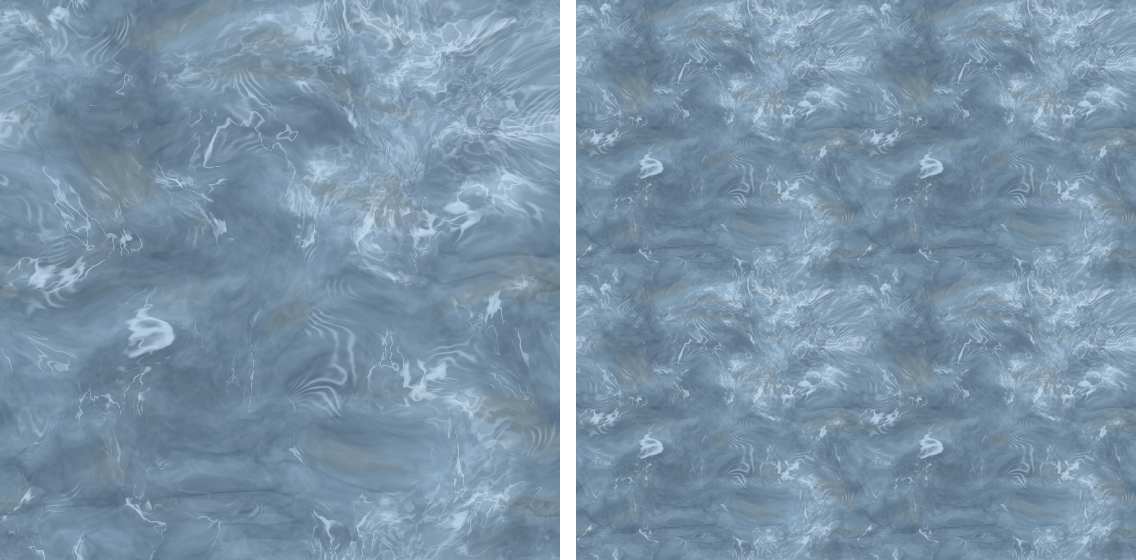
Left, the tile; right, the same tile 2 across and 2 down.
A Shadertoy shader for this texture:

```glsl
const float TAU = 6.2831853;

vec2 gradient(vec2 cell, float seed) {
    float angle = TAU * fract(sin(dot(cell, vec2(127.1, 311.7)) + seed * 17.3) * 43758.545);
    return vec2(cos(angle), sin(angle));
}

// Gradient noise that wraps after a whole number of cells
float noise(vec2 p, vec2 period, float seed) {
    vec2 i = floor(p), f = p - i;
    vec2 u = f * f * f * (f * (f * 6.0 - 15.0) + 10.0);
    vec2 lo = mod(i, period), hi = mod(i + 1.0, period);
    float a = dot(gradient(lo, seed), f);
    float b = dot(gradient(vec2(hi.x, lo.y), seed), f - vec2(1, 0));
    float c = dot(gradient(vec2(lo.x, hi.y), seed), f - vec2(0, 1));
    float d = dot(gradient(hi, seed), f - 1.0);
    return mix(mix(a, b, u.x), mix(c, d, u.x), u.y);
}

float fbm(vec2 uv, vec2 cells, int octaves, float seed) {
    float sum = 0.0, amplitude = 1.0;
    for (int i = 0; i < octaves; i++) {
        sum += amplitude * noise(uv * cells, cells, seed + float(i) * 3.7);
        cells *= 2.0;
        amplitude *= 0.55;
    }
    return sum;
}

vec2 warp(vec2 uv, float cells, int octaves, float seed) {
    return vec2(fbm(uv, vec2(cells), octaves, seed),
                fbm(uv, vec2(cells), octaves, seed + 50.0));
}

// Bright line along the zero contour of a field
float ridge(float field, float width) {
    return 1.0 - smoothstep(0.0, width, abs(field));
}

void mainImage(out vec4 fragColor, in vec2 fragCoord) {
    vec2 uv = fragCoord / iResolution.xy;
    vec2 flow = uv + vec2(0.12, 0.06) * warp(uv, 3.0, 2, 1.0);
    vec2 curl = flow + 0.022 * warp(flow, 12.0, 4, 2.0);

    // Broad swell, cloudy light and grey silt
    float swell = 0.75 * fbm(flow, vec2(2, 5), 3, 5.0) + 0.65 * fbm(curl, vec2(6, 11), 4, 6.0);
    vec3 water = mix(vec3(0.375, 0.465, 0.545), vec3(0.505, 0.62, 0.71),
                     smoothstep(-0.65, 0.75, swell));
    float silt = smoothstep(0.1, 0.5, fbm(flow, vec2(3, 7), 4, 9.0));
    water = mix(water, vec3(0.465, 0.53, 0.57), 0.7 * silt);

    // Dark creases, thin wave edges and fine ripples
    float fold = fbm(flow, vec2(3, 9), 3, 12.0);
    float foldGate = smoothstep(-0.05, 0.3, fbm(uv, vec2(4, 5), 2, 14.0));
    water -= 0.05 * foldGate * ridge(fold, 0.18) * smoothstep(-0.02, 0.02, fold);
    water += 0.05 * fbm(curl, vec2(16, 28), 3, 15.0);
    water += 0.035 * fbm(curl, vec2(60, 75), 2, 16.0);

    // Surf patch with torn foam, lace and spray
    vec2 patchWave = cos(TAU * (uv - vec2(0.78, 0.87)));
    float surf = smoothstep(0.2, 1.6, patchWave.x + patchWave.y
                            + 2.2 * fbm(flow, vec2(4, 6), 3, 18.0));
    float lace = ridge(fbm(curl, vec2(9, 11), 4, 20.0), 0.09)
               + 0.8 * ridge(fbm(curl, vec2(19, 23), 3, 22.0), 0.12);
    float torn = smoothstep(0.1, 0.5, fbm(curl, vec2(7, 11), 5, 24.0));
    float spray = smoothstep(0.12, 0.5, fbm(curl, vec2(50, 58), 2, 26.0));
    float foam = surf * (0.04 + lace * (0.25 + 0.75 * torn) + 0.4 * torn
                         + spray * (0.25 + 0.6 * torn));

    // Broken wandering veins, crowded along one crest
    float crest = smoothstep(0.88, 1.0, cos(TAU * (flow.y - 0.62)));
    float gate = fbm(flow, vec2(6, 5), 3, 28.0) + 0.2 * crest;
    float veinMask = smoothstep(0.0, 0.25, gate);
    float body = max(fbm(curl, vec2(14, 12), 3, 29.0), 0.0);
    float vein = ridge(fbm(curl, vec2(7, 4), 5, 30.0), 0.025 + 0.22 * body * veinMask);
    float hair = ridge(fbm(curl, vec2(13, 10), 4, 32.0), 0.05);
    float fleck = smoothstep(0.1, 0.4, body) * spray;
    foam += veinMask * (vein * (0.55 + 1.3 * body) + 0.35 * hair * (0.3 + 2.0 * body)
                        + fleck * (0.25 + 0.6 * crest));

    // Fine curved streaks that fade along the wave faces
    float bend = fbm(flow, vec2(5, 4), 2, 34.0) + 0.1 * fbm(curl, vec2(11), 3, 36.0);
    float streak = pow(0.5 + 0.5 * sin(95.0 * bend), 3.0);
    float streakMask = smoothstep(0.1, 0.5, fbm(uv, vec2(6, 7), 3, 38.0) + 0.1 * surf);
    foam += 0.5 * streak * streakMask * smoothstep(-0.15, 0.4, fbm(curl, vec2(12, 9), 3, 40.0));

    // Pale haze around the foam, then the foam itself
    water += 0.02 * (surf + veinMask);
    vec3 color = mix(water, vec3(0.79, 0.885, 0.97), 0.93 * (1.0 - exp(-1.3 * foam)));
    fragColor = vec4(clamp(color, 0.0, 1.0), 1.0);
}
```
